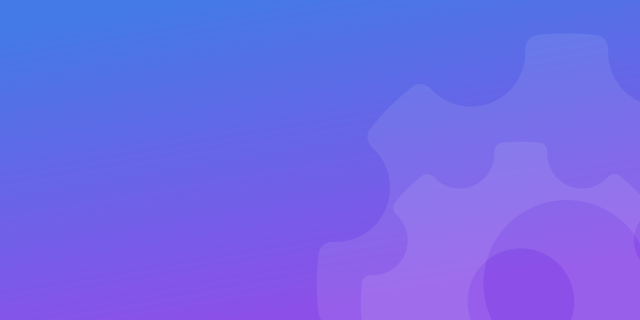
Give the GLSL for this background, as a Shadertoy shader.

```glsl
const float TAU = 6.2831853;
const vec3 SKY_BLUE = vec3(0.262, 0.478, 0.905);
const vec3 VIOLET = vec3(0.55, 0.312, 0.91);
const vec3 GEAR_TINT = vec3(1.0);

// Intersection of two distances with a rounded corner
float roundIntersect(float a, float b, float radius) {
    vec2 outer = max(vec2(a, b) + radius, 0.0);
    return min(max(a, b), -radius) + length(outer);
}

// Unit disc with circular notches cut between the teeth and a round hole
float unitGear(vec2 p, float teeth, float notch, float hole, float rounding) {
    float sector = TAU / teeth;
    float angle = mod(atan(p.y, p.x), sector) - 0.5 * sector;
    float radius = length(p);
    vec2 folded = radius * vec2(cos(angle), sin(angle));
    float notchCut = notch - length(folded - vec2(1.0, 0.0));
    float rim = roundIntersect(radius - 1.0, notchCut, rounding);
    return max(rim, hole - radius);
}

float gear(vec2 p, vec2 center, float size) {
    return size * unitGear((p - center) / size, 8.0, 0.217, 0.3333, 0.055);
}

// Antialiased coverage of a signed distance
float coverage(float dist, float pixel) {
    return 1.0 - smoothstep(-0.7 * pixel, 0.7 * pixel, dist);
}

// Tilted gradient from the upper left to the bottom
vec3 background(vec2 p) {
    float along = 1.0 - p.y + 0.17 * p.x;
    return mix(SKY_BLUE, VIOLET, clamp((along - 0.09) / 1.04, 0.0, 1.0));
}

void mainImage(out vec4 fragColor, in vec2 fragCoord) {
    vec2 p = fragCoord / iResolution.y;
    float pixel = 1.0 / iResolution.y;
    vec3 color = background(p);

    // Two overlapping translucent gears
    float largeGear = gear(p, vec2(1.771, 0.1146), 0.781);
    float smallGear = gear(p, vec2(1.6276, 0.0573), 0.5);
    color = mix(color, GEAR_TINT, 0.085 * coverage(largeGear, pixel));
    color = mix(color, GEAR_TINT, 0.09 * coverage(smallGear, pixel));

    fragColor = vec4(color, 1.0);
}
```
